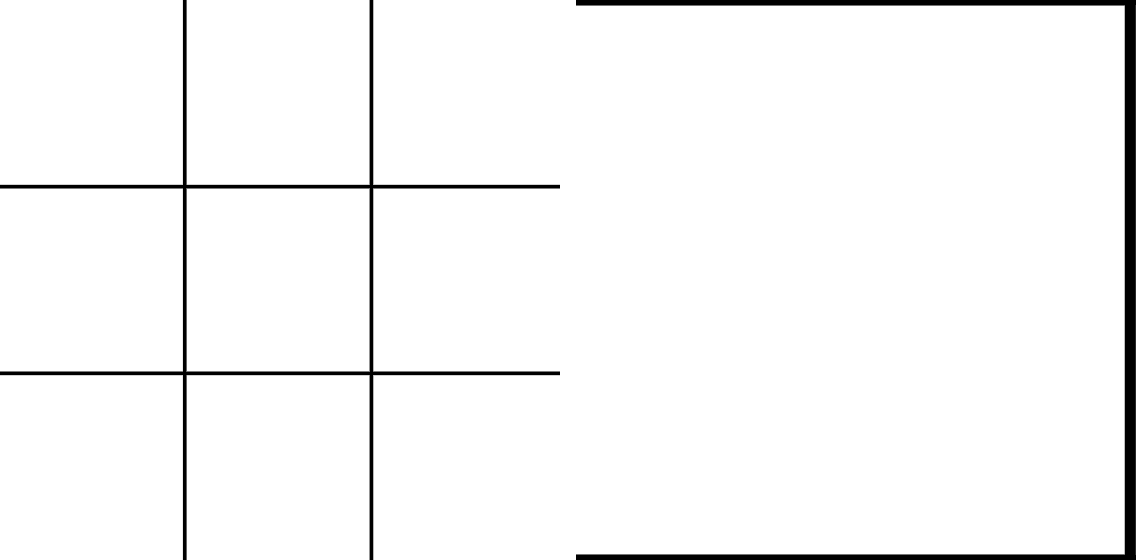
Left, the full canvas; right, a detail of the centre.
Write a Shadertoy shader that draws this pattern.

```glsl
const float CELLS = 3.0;                       // cells across and down
const float LINE_WIDTH = 0.0066;               // fraction of the canvas
const vec2 GRID_OFFSET = vec2(-0.0034, 0.0);   // shift of the rulings from even thirds
const vec3 PAPER = vec3(1.0);
const vec3 INK = vec3(0.0);

// Distance on each axis to the nearest interior ruling
vec2 rulingDistance(vec2 p) {
    vec2 index = clamp(round(p * CELLS), 1.0, CELLS - 1.0);
    return abs(p - index / CELLS);
}

void mainImage(out vec4 fragColor, in vec2 fragCoord) {
    vec2 uv = fragCoord / iResolution.xy;
    vec2 pixel = 1.0 / iResolution.xy;

    // Antialiased coverage of the vertical and horizontal rulings
    vec2 edge = 0.5 * LINE_WIDTH - rulingDistance(uv - GRID_OFFSET);
    vec2 coverage = clamp(edge / pixel + 0.5, 0.0, 1.0);

    float ink = max(coverage.x, coverage.y);
    fragColor = vec4(mix(PAPER, INK, ink), 1.0);
}
```
